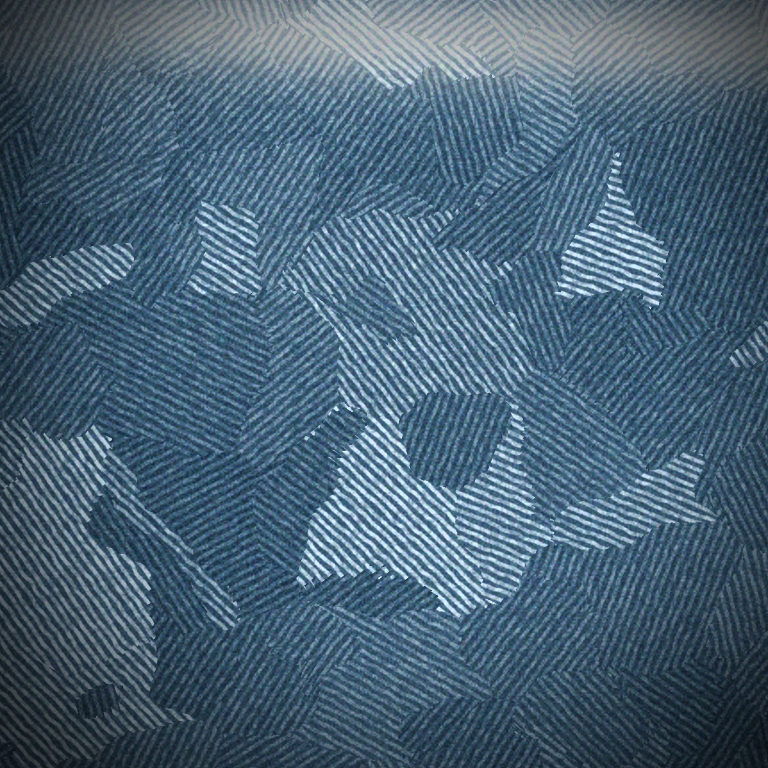
Give the GLSL for this texture, as a WebGL 1 fragment shader.

```glsl
precision highp float;
// Brushed blue metal: irregular interlocking patches, each engraved with fine
// parallel ridges. Patches are weighted, stretched Voronoi cells snapped to their
// own ridges; a grey sheen, a vignette and fine grain finish the surface.
uniform vec2 u_resolution;

const float TAU = 6.2831853;
const float PATCHES = 7.5;   // patch cells across the canvas
const float RIDGES = 92.0;   // ridges across the canvas
const vec3 NAVY = vec3(0.05, 0.13, 0.20);
const vec3 STEEL = vec3(0.26, 0.39, 0.49);
const vec3 PALE = vec3(0.70, 0.80, 0.87);
const vec3 SHEEN = vec3(0.70, 0.71, 0.71);

float hash(vec2 p) {
  vec3 q = fract(vec3(p.xyx) * 0.1031);
  q += dot(q, q.yzx + 33.33);
  return fract((q.x + q.y) * q.z);
}

float noise(vec2 p) {
  vec2 i = floor(p), f = fract(p);
  f = f * f * (3.0 - 2.0 * f);
  float low = mix(hash(i), hash(i + vec2(1.0, 0.0)), f.x);
  float high = mix(hash(i + vec2(0.0, 1.0)), hash(i + vec2(1.0)), f.x);
  return mix(low, high, f.y);
}

vec2 noise2(vec2 p) {
  return vec2(noise(p), noise(p + 57.3)) - 0.5;
}

// Patches that catch the light slope down to the right; the rest mostly rise.
float ridgeAngle(float facing, float pick) {
  if (facing > 0.77) return mix(-0.95, -0.2, pick);
  return pick < 0.35 ? mix(-1.45, -0.45, pick / 0.35) : mix(0.5, 1.25, (pick - 0.35) / 0.65);
}

// Nearest patch: x = ridge coordinate, y = position along it, z = facing, w = id.
vec4 findPatch(vec2 uv) {
  vec2 p = uv * PATCHES;
  vec2 warp = 0.8 * noise2(p * 0.8) + 0.4 * noise2(p * 2.6);
  vec2 base = floor(p);
  float pitch = PATCHES / RIDGES;
  float nearest = 1e5;
  vec4 found = vec4(0.0);
  for (int j = -2; j <= 2; j++) {
    for (int i = -2; i <= 2; i++) {
      vec2 cell = base + vec2(float(i), float(j)) + 60.0;
      vec2 seed = cell - 60.0 + vec2(hash(cell + 11.1), hash(cell + 47.9));
      // Light gathers towards the middle of the canvas.
      float facing = hash(cell + 3.7) + 0.3 * (0.36 - length(seed / PATCHES - 0.5));
      float angle = ridgeAngle(facing, hash(cell + 91.2));
      vec2 along = vec2(cos(angle), sin(angle));
      vec2 across = vec2(-along.y, along.x);
      vec2 offset = p - seed;
      float ridge = dot(offset, across) / pitch;
      // Snapping to whole ridges makes them end in small steps.
      vec2 local = vec2(dot(offset + warp, along),
                        (floor(ridge) + 0.5) * pitch + dot(warp, across));
      float stretch = mix(0.7, 1.4, hash(cell + 23.5));
      float size = mix(0.55, 1.4, hash(cell + 71.3));
      float d = length(local * vec2(stretch, 1.0 / stretch)) / size;
      if (d < nearest) {
        nearest = d;
        found = vec4(ridge, dot(offset, along), facing, hash(cell + 5.9));
      }
    }
  }
  return found;
}

// x = tone from 0 (navy) to 1 (pale), y = ridge height.
vec2 engraving(vec2 uv) {
  vec4 cell = findPatch(uv);
  float wobble = 0.25 * (noise(vec2(cell.y * 9.0, floor(cell.x)) + 30.0) - 0.5);
  float height = 0.5 - 0.5 * cos(TAU * (cell.x + wobble));
  float crest = smoothstep(0.1, 0.95, height);
  float lit = smoothstep(0.75, 0.79, cell.z) * mix(0.35, 1.0, cell.w);
  float wear = 0.65 + 0.7 * noise(uv * 150.0);
  float groove = mix(0.27, 0.43, lit) + 0.12 * (cell.w - 0.5);
  float gain = mix(0.29, 0.68, lit) * wear;
  return vec2(groove + gain * crest, height);
}

vec3 metal(float tone) {
  vec3 dark = mix(NAVY, STEEL, clamp(tone * 2.0, 0.0, 1.0));
  return mix(dark, PALE, clamp(tone * 2.0 - 1.0, 0.0, 1.15));
}

float sheenBand(vec2 uv) {
  float y = uv.y - 0.968 + 0.025 * uv.x + 0.02 * (noise(uv * vec2(5.0, 1.0)) - 0.5);
  float width = y > 0.0 ? 0.07 : 0.055;
  return exp(-y * y / (width * width)) * smoothstep(-0.3, 0.35, uv.x);
}

void main() {
  vec2 uv = gl_FragCoord.xy / u_resolution;

  // Four samples per pixel smooth the ridge ends.
  vec2 surface = vec2(0.0);
  for (int s = 0; s < 4; s++) {
    float k = float(s);
    vec2 jitter = vec2(mod(k, 2.0), floor(k * 0.5)) * 0.5 - 0.25;
    surface += 0.25 * engraving((gl_FragCoord.xy + jitter) / u_resolution);
  }

  // Soft light: brighter in the middle and just under the sheen.
  float cloud = noise(uv * 3.0 + 8.0) - 0.5;
  float haze = 0.18 * smoothstep(0.76, 0.97, uv.y);
  float grain = noise(uv * 430.0) - 0.5;
  float tone = surface.x + 0.12 * cloud + haze + 0.28 * grain + 0.04;
  vec3 color = metal(tone);
  color = mix(color, SHEEN, sheenBand(uv) * mix(0.6, 0.97, surface.y));

  // Coloured speckle, then the vignette.
  vec2 fine = uv * 400.0;
  vec3 speckle = vec3(noise(fine + 13.0), noise(fine + 41.0), noise(fine + 77.0));
  color += 0.08 * (speckle - 0.5);
  float vignette = smoothstep(0.3, 0.74, length((uv - vec2(0.53, 0.55)) * vec2(1.0, 0.94)));
  color *= 1.08 - 0.82 * vignette;
  gl_FragColor = vec4(clamp(color, 0.0, 1.0), 1.0);
}
```
